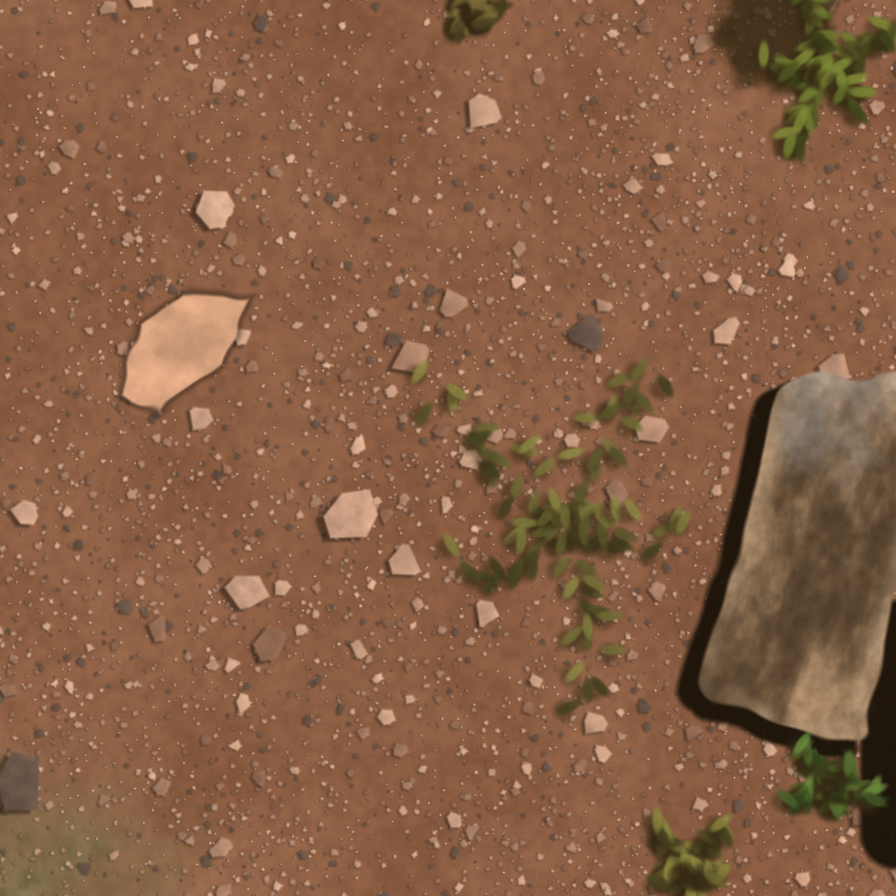
A Shadertoy shader for this texture:

```glsl
vec3 hash(vec2 p) {
    vec3 q = fract(p.xyx * vec3(.1031, .1030, .0973));
    q += dot(q, q.yxz + 33.33);
    return fract((q.xxy + q.yzz) * q.zyx);
}

float noise(vec2 p) {
    vec2 i = floor(p), f = fract(p);
    f = f * f * (3. - 2. * f);
    return mix(mix(hash(i).x, hash(i + vec2(1, 0)).x, f.x),
               mix(hash(i + vec2(0, 1)).x, hash(i + 1.).x, f.x), f.y);
}

float fbm(vec2 p) {
    float sum = 0., amp = .5;
    for (int i = 0; i < 5; i++) {
        sum += amp * noise(p);
        p = mat2(1.6, 1.2, -1.2, 1.6) * p + 17.;
        amp *= .5;
    }
    return sum;
}

vec2 direction(float a) { return vec2(cos(a), sin(a)); }

float cover(float d, float blur) { return smoothstep(blur, -blur, d); }

// Convex stone of about unit radius, cut by six random planes
float stone(vec2 p, vec2 seed) {
    float d = -1.;
    for (int k = 0; k < 6; k++) {
        vec3 h = hash(seed + float(k) * 13.);
        d = max(d, dot(p, direction(1.047 * (float(k) + .7 * h.x))) - .55 - .45 * h.y);
    }
    return d;
}

// One size class of pebbles, each with a soft shadow on its left
void scatterStones(inout vec3 col, vec2 uv, float cells, float density, float size, float pale) {
    vec2 g = uv * cells;
    for (int i = 0; i < 9; i++) {
        vec2 id = floor(g) + vec2(i % 3 - 1, i / 3 - 1);
        vec3 h = hash(id + cells * 7.), k = hash(id + cells * 3. + 51.);
        float patches = .45 + 1.1 * noise(id / cells * 7. + 4.);
        if (h.z > density * patches) continue;
        float r = size * mix(.4, 1., k.x * k.x);
        vec2 p = (g - id - h.xy) / r;
        if (dot(p, p) > 6.) continue;
        float blur = min(.002 * cells / r, .8);
        vec3 tint = mix(vec3(.55, .39, .30), vec3(.90, .72, .60), pow(k.y, 1.5 - pale));
        tint = mix(tint, vec3(.42, .34, .29), step(.88, k.z));
        tint *= .84 + .32 * fbm(uv * 70.) + .06 * p.x;
        col *= 1. - .4 * cover(stone(p + vec2(.25, .12), id), blur * 1.6);
        col = mix(col, tint, .92 * cover(stone(p, id), blur));
    }
}

// Five leafy runners spreading from a root
void weed(inout vec3 col, vec2 uv, vec2 root, float reach, float turn, vec3 green) {
    if (length(uv - root) > reach * 1.5 + .03) return;
    for (int k = 0; k < 5; k++) {
        float a = turn + 1.257 * float(k);
        float span = reach * (k == 2 || k == 4 ? .55 : 1.);
        for (int j = 0; j < 20; j++) {
            vec3 h = hash(vec2(j * 7 + 3, k * 11) + floor(root * 90.));
            float t = (float(j) + h.z) / 20.;
            vec2 center = root + direction(a + .25 * t * (1. - t)) * span * t;
            center += (h.xy - .5) * reach * .28;
            vec2 p = uv - center, axis = direction(a + (h.x - .5) * 3.);
            vec2 q = vec2(dot(p, axis), dot(p, vec2(-axis.y, axis.x)));
            float leaf = length(q / vec2(.014, .0055)) - 1.;
            col = mix(col, vec3(.20, .15, .07), .45 * cover(length((p + vec2(.006, .004)) / .011) - 1., .5));
            col = mix(col, green * mix(.5, 1.25, h.y), .8 * cover(leaf, .4));
        }
    }
}

float slab(vec2 p) {
    p += .012 * (vec2(noise(p * 24.), noise(p * 24. + 40.)) - .5);
    float sides = max(dot(p, vec2(-.961, .275)) + .683, dot(p, vec2(.978, -.207)) - .910);
    float ends = max(dot(p, vec2(-.301, -.954)) + .448, p.y - .58);
    vec2 corner = vec2(sides, ends) + .02;
    return length(max(corner, 0.)) + min(max(corner.x, corner.y), 0.) - .02;
}

void mainImage(out vec4 fragColor, in vec2 fragCoord) {
    vec2 uv = fragCoord / iResolution.y;

    // Red soil with faint grain
    vec3 col = mix(vec3(.50, .325, .225), vec3(.61, .425, .31), fbm(uv * 9.));
    col *= .9 + .2 * fbm(uv * 85.);
    float moss = smoothstep(.27, .02, length(uv * vec2(1., 1.3)) + .16 * (fbm(uv * 22.) - .5));
    col = mix(col, mix(vec3(.36, .36, .21), vec3(.60, .54, .40), fbm(uv * 65.)), .75 * moss);

    // Pebbles from grit to rocks
    scatterStones(col, uv, 110., .36, .38, .6);
    scatterStones(col, uv, 62., .30, .36, .7);
    scatterStones(col, uv, 32., .24, .36, .6);
    scatterStones(col, uv, 15., .17, .36, .5);
    scatterStones(col, uv, 7., .22, .32, .5);

    // Large pale rock
    vec2 p = mat2(.72, -.70, .70, .72) * (uv - vec2(.19, .60));
    p.y /= .62 + 2.2 * max(-p.x, 0.);
    float rock = stone(p / .092, vec2(5, 8)) + .12 * (noise(uv * 45.) - .5);
    col *= 1. - .4 * cover(rock - .06, .08);
    col = mix(col, vec3(.85, .64, .50) * (.82 + .36 * fbm(uv * 38.)), cover(rock, .035));

    // Weeds and the shaded upper corner
    float shade = length((uv - vec2(.87, .98)) / vec2(.075, .1)) + .9 * (fbm(uv * 25.) - .5);
    col = mix(col, vec3(.20, .15, .07), .8 * cover(shade - .85, .2));
    weed(col, uv, vec2(.63, .42), .20, 1.08, vec3(.46, .45, .22));
    weed(col, uv, vec2(.92, .92), .10, .50, vec3(.42, .46, .18));
    weed(col, uv, vec2(.77, .03), .06, .90, vec3(.48, .46, .22));
    weed(col, uv, vec2(.53, .99), .03, .20, vec3(.44, .38, .20));

    // Slab with its dark shadows
    float shadow = min(slab(uv + vec2(.024, .010)), slab(uv + vec2(.012, .020)));
    float pit = length(vec2(uv.x - 1., max(abs(uv.y - .18) - .11, 0.))) - .04;
    col = mix(col, vec3(.10, .07, .03), .95 * cover(min(shadow, pit), .005));
    float d = slab(uv);
    vec2 along = mat2(.961, .275, -.275, .961) * uv;
    float streaks = fbm(along * vec2(26., 11.));
    vec3 face = mix(vec3(.34, .26, .18), vec3(.66, .53, .40), smoothstep(.25, .75, streaks));
    face = mix(face, vec3(.58, .54, .50), .7 * smoothstep(.46, .58, uv.y + .2 * (fbm(uv * 20.) - .5)));
    face = mix(face, vec3(.76, .65, .53), .55 * smoothstep(-.03, -.004, d) * noise(uv * 40.));
    face *= .8 + .4 * fbm(uv * 75.);
    col = mix(col, face, cover(d, .003));
    weed(col, uv, vec2(.93, .125), .05, 2.2, vec3(.35, .46, .20));

    fragColor = vec4(col, 1.);
}
```
